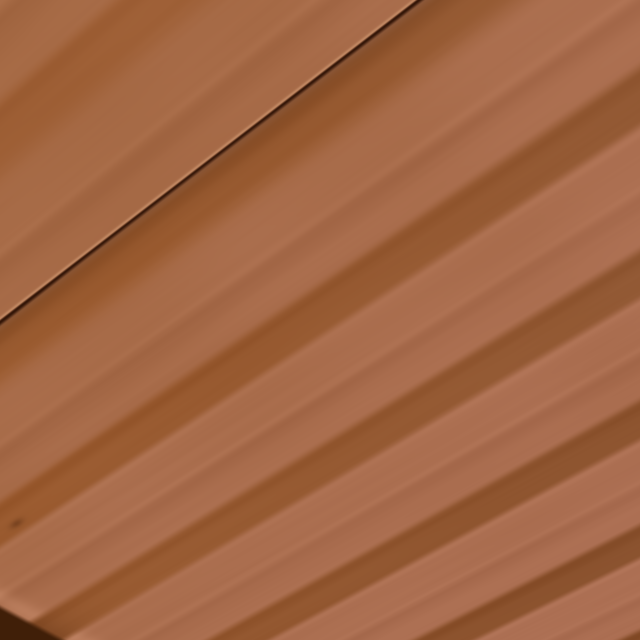
Give the GLSL for this texture, as a WebGL 2 fragment shader.

```glsl
#version 300 es
precision highp float;
// Ribbed copper-brown panel: grooves fanning out in perspective, one overlapping seam.

uniform vec2 u_resolution;
out vec4 outColor;

// Layout, in canvas units
const vec2 VANISHING = vec2(-3.169, -1.936); // where all grooves converge
const float FIRST_GROOVE = 1.331;            // inverse slope of the groove below the seam
const float PITCH = 0.166;                   // inverse slope between grooves
const float GROOVE_HALF = 0.15;              // half width, as a share of the pitch
const float SEAM_SLOPE = 0.7685;
const float SEAM_WIDTH = 0.0052;
const vec2 CORNER_NORMAL = vec2(0.469, 0.883);
const float CORNER_OFFSET = 0.046;
const vec2 KNOT = vec2(0.026, 0.182);

// Colours
const vec3 RIDGE_WARM = vec3(0.650, 0.415, 0.265);
const vec3 RIDGE_PINK = vec3(0.675, 0.435, 0.325);
const vec3 GROOVE_WARM = vec3(0.610, 0.360, 0.190);
const vec3 GROOVE_DULL = vec3(0.565, 0.345, 0.205);
const vec3 SEAM_DARK = vec3(0.170, 0.060, 0.010);
const vec3 SEAM_LIGHT = vec3(0.780, 0.560, 0.410);
const vec3 CORNER_DARK = vec3(0.250, 0.120, 0.030);
const vec3 STAIN = vec3(0.400, 0.210, 0.090);

float hash(vec2 p) {
    vec3 q = fract(vec3(p.xyx) * 0.1031);
    q += dot(q, q.yzx + 33.33);
    return fract((q.x + q.y) * q.z);
}

float noise(vec2 p) {
    vec2 i = floor(p), f = fract(p);
    f = f * f * (3.0 - 2.0 * f);
    return mix(mix(hash(i), hash(i + vec2(1, 0)), f.x),
               mix(hash(i + vec2(0, 1)), hash(i + vec2(1, 1)), f.x), f.y);
}

// Soft line of the given half width around zero
float line(float d, float halfWidth) {
    return exp(-d * d / (halfWidth * halfWidth));
}

// Smooth plateau between two edges, each with its own softness
float band(float x, float lo, float hi, float softLo, float softHi) {
    return smoothstep(lo - softLo, lo + softLo, x)
         * (1.0 - smoothstep(hi - softHi, hi + softHi, x));
}

void main() {
    vec2 uv = gl_FragCoord.xy / u_resolution;
    float pixel = 1.0 / min(u_resolution.x, u_resolution.y);

    // Inverse slope is evenly spaced from groove to groove
    vec2 ray = uv - VANISHING;
    float slope = ray.y / ray.x;
    float phase = (1.0 / slope - FIRST_GROOVE) / PITCH;
    float row = floor(phase + 0.5);
    float across = phase - row;      // -0.5 .. 0.5, groove at zero
    float between = fract(phase);    // 0 .. 1, ridge in the middle
    float seam = (slope - SEAM_SLOPE) * ray.x * 0.793; // positive above the seam

    // Grain streaks along the grooves, and broad blotches
    float grain = noise(vec2(phase * 16.0, ray.x * 3.0)) * 0.6
                + noise(vec2(phase * 45.0, ray.x * 7.0)) * 0.4 - 0.5;
    float blotch = noise(uv * 5.0 + 7.0) - 0.5;

    // Ridges, pinker toward the lower right
    float cool = clamp(0.35 + 0.55 * uv.x - 0.45 * (uv.y - 0.4) + 0.2 * blotch, 0.0, 1.0);
    vec3 color = mix(RIDGE_WARM, RIDGE_PINK, cool);

    // Shallow crease on each ridge: a light lip above a soft shade
    color += 0.014 * line(between - 0.49, 0.025);
    color -= vec3(0.034, 0.032, 0.030) * band(between, 0.53, 0.62, 0.04, 0.10);

    // Grooves, softer in the upper rows
    float soft = row < 0.5 ? 0.10 : 0.035;
    float groove = band(across, -GROOVE_HALF, GROOVE_HALF, 0.04, soft);
    float dull = clamp(uv.x * 0.75 + 0.09 * (row - 1.0) + 0.15 * blotch, 0.0, 1.0);
    vec3 grooveColor = mix(GROOVE_WARM, GROOVE_DULL, dull);
    grooveColor -= 0.025 * line(across + 0.09, 0.045);
    grooveColor -= 0.012 * max(row - 2.0, 0.0);
    color = mix(color, grooveColor, groove * (row < -0.5 ? 0.75 : 1.0));
    color += 0.016 * line(across - GROOVE_HALF - 0.04, 0.025) * step(0.5, row);
    color += 0.016 * grain + 0.012 * blotch;

    // Seam: shadow below, lit lip above, dark gap
    float below = smoothstep(pixel, -pixel, seam);
    color *= 1.0 - below * 0.22 * exp(min(seam, 0.0) / 0.018);
    color = mix(color, SEAM_LIGHT, 0.75 * line(seam - 0.0025, 0.0024));
    float gapWidth = SEAM_WIDTH * (0.8 + 0.4 * noise(vec2(uv.x * 6.0, 3.0)));
    float gap = band(seam, -gapWidth, 0.0, 0.0018 + pixel, 0.0006 + pixel);
    color = mix(color, SEAM_DARK, 0.92 * gap);

    // Small knot
    vec2 k = uv - KNOT;
    k = vec2(k.x + 0.6 * k.y, k.y - 0.6 * k.x) * vec2(75.0, 150.0);
    color = mix(color, STAIN, 0.6 * exp(-dot(k, k)));

    // Panel end in the lower left corner, with a pale worn rim
    float edge = dot(uv, CORNER_NORMAL) - CORNER_OFFSET;
    color = mix(color, STAIN, 0.5 * groove * exp(-max(edge, 0.0) / 0.03));
    color += 0.06 * (1.0 - groove) * line(edge - 0.012, 0.014);
    color = mix(CORNER_DARK, color, smoothstep(-0.004 - pixel, 0.003 + pixel, edge));

    outColor = vec4(clamp(color, 0.0, 1.0), 1.0);
}
```
